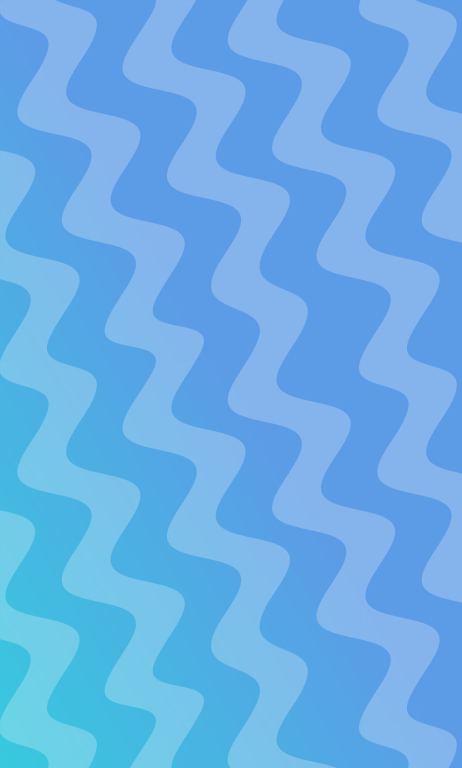
This pattern is drawn by a Shadertoy shader. Its source:

```glsl
// Slanted wavy ribbons of pale film over a cyan to blue diagonal gradient.
// One endless ribbon climbs three tiles to advance by one, drawn once per tile
// step; three weak bumps in every ten let the slanted wave close on the tile.

const float TILE = 0.46875;               // tile side, in canvas heights
const vec2  BUMP_STEP = vec2(0.12333, 0.3); // one wave length, in tiles
const vec2  ANCHOR = vec2(0.219, 0.344);  // wave zero crossing, y downwards
const float AMPLITUDE = 0.075;
const float HALF_WIDTH = 0.0733;
const float LOOP_LENGTH = 3.0;            // tiles until the bumps recur
const vec3  WEAK_BUMPS = vec3(2.0, 5.0, 9.0);
const vec3  SLIP_Y = vec3(-0.022, 0.022, 0.0);
const float SLIP_X = -0.07778;            // sideways loss at a weak bump
const float SLIP_SPREAD = 0.11;
const float FILM_ALPHA = 0.25;
const float SEAM_FADE = 0.05;
const vec3  CYAN = vec3(0.215, 0.790, 0.870);
const vec3  BLUE = vec3(0.360, 0.610, 0.904);
const float TAU = 6.2831853;

// Total shift of the ribbon up to the unrolled point q
vec2 slipAt(vec2 q) {
    vec2 fromAnchor = q - ANCHOR;
    float sideways = fromAnchor.x - fromAnchor.y / LOOP_LENGTH;
    float along = fromAnchor.y + sideways * BUMP_STEP.x / BUMP_STEP.y;
    vec3 turns = (along - WEAK_BUMPS * BUMP_STEP.y) / LOOP_LENGTH;
    vec3 whole = floor(turns + 0.5);
    float spread = SLIP_SPREAD / LOOP_LENGTH;
    vec3 count = whole + smoothstep(vec3(-spread), vec3(spread), turns - whole);
    return vec2(SLIP_X * dot(count, vec3(1.0)), dot(count, SLIP_Y));
}

// Approximate signed distance to the ribbon, negative inside
float ribbonDistance(vec2 q) {
    vec2 r = q - ANCHOR - slipAt(q);
    vec2 axis = normalize(BUMP_STEP);
    vec2 across = vec2(axis.y, -axis.x);
    float waveNumber = TAU / length(BUMP_STEP);
    float phase = dot(r, axis) * waveNumber;
    float offset = dot(r, across) - AMPLITUDE * sin(phase);
    float slope = AMPLITUDE * waveNumber * cos(phase);
    return (abs(offset) - HALF_WIDTH) / sqrt(1.0 + slope * slope);
}

void mainImage(out vec4 fragColor, in vec2 fragCoord) {
    vec2 uv = fragCoord / iResolution.xy;
    vec2 p = vec2(fragCoord.x, iResolution.y - fragCoord.y) / (iResolution.y * TILE);
    float pixel = 1.0 / (iResolution.y * TILE);

    // Gradient reaches full blue on the falling diagonal
    vec3 color = mix(CYAN, BLUE, clamp(uv.x + uv.y, 0.0, 1.0));

    // Strands of the unrolled ribbon
    float nearest = 1e3;
    for (int strand = -5; strand <= 6; strand++) {
        nearest = min(nearest, ribbonDistance(p + vec2(0.0, float(strand))));
    }
    float film = 1.0 - smoothstep(-0.75 * pixel, 0.75 * pixel, nearest);

    // Faint hairlines where tiles meet
    vec2 seam = abs(p - floor(p + 0.5));
    float hairline = 1.0 - smoothstep(0.0, 0.003 + pixel * 0.5, min(seam.x, seam.y));
    film *= 1.0 - SEAM_FADE * hairline;

    fragColor = vec4(mix(color, vec3(1.0), FILM_ALPHA * film), 1.0);
}
```
